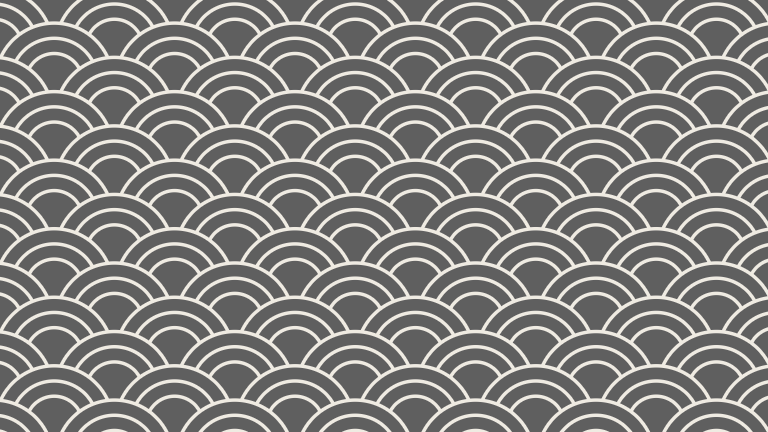
Reproduce this pattern procedurally as a Shadertoy shader.

```glsl
// Overlapping wave scales: staggered rows of discs, each with three pale rings
// on flat grey. Rows are painted from back to front, every lower row covering
// the one above, so only the upper fan of each disc remains visible.

// Lengths are fractions of the canvas height.
const vec3 GROUND_COLOR = vec3(0.372, 0.372, 0.374);
const vec3 LINE_COLOR = vec3(0.938, 0.920, 0.888);
const float COLUMN_PITCH = 0.2787;
const float ROW_PITCH = 0.07933;
const float OUTER_RADIUS = 0.1362;
const float RING_GAP = 0.0352;
const float LINE_WIDTH = 0.0080;
const int RING_COUNT = 3;
const vec2 ANCHOR = vec2(0.8222, 0.4137); // centre of one disc

// Antialiased coverage of the region where the signed distance is negative.
float coverage(float signedDistance, float pixel) {
    return clamp(0.5 - signedDistance / pixel, 0.0, 1.0);
}

// Distance from a point to the centre of the nearest disc in a row.
float rowRadius(vec2 p, float row) {
    float x = p.x - 0.5 * COLUMN_PITCH * mod(row, 2.0);
    x -= COLUMN_PITCH * floor(x / COLUMN_PITCH + 0.5);
    return length(vec2(x, p.y - row * ROW_PITCH));
}

// Coverage of the concentric lines at a given radius.
float ringLines(float radius, float pixel) {
    float ink = 0.0;
    for (int i = 0; i < RING_COUNT; i++) {
        float ring = OUTER_RADIUS - float(i) * RING_GAP;
        ink = max(ink, coverage(abs(radius - ring) - 0.5 * LINE_WIDTH, pixel));
    }
    return ink;
}

void mainImage(out vec4 fragColor, in vec2 fragCoord) {
    float pixel = 1.0 / iResolution.y;
    vec2 p = fragCoord * pixel - ANCHOR;
    float baseRow = floor(p.y / ROW_PITCH);
    vec3 color = GROUND_COLOR;

    // Back to front: from the row just above down to the last one that reaches.
    for (int k = 1; k >= -2; k--) {
        float radius = rowRadius(p, baseRow + float(k));
        float disc = coverage(radius - OUTER_RADIUS - 0.5 * LINE_WIDTH, pixel);
        vec3 scale = mix(GROUND_COLOR, LINE_COLOR, ringLines(radius, pixel));
        // Outside the edge only the outer line colour may blend in.
        scale = radius > OUTER_RADIUS ? LINE_COLOR : scale;
        color = mix(color, scale, disc);
    }
    fragColor = vec4(color, 1.0);
}
```
